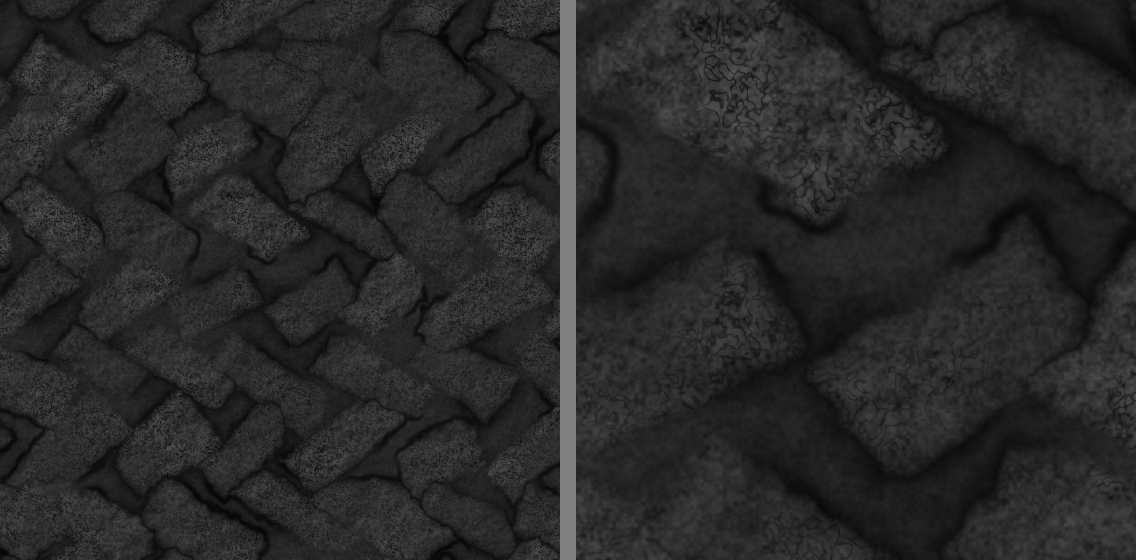
Left, the full canvas; right, a detail of the centre.
A three.js fragment shader for this texture:

```glsl
// Dark weathered stones bedded in earth, laid in a rough herringbone.
// Rows of chipped, warped boxes lean alternately right and left; their signed
// distances give the seams, and layered value noise gives relief, pits and grain.
#define ROWS 7.5
#define PITCH 1.25
#define LEAN 0.66
#define STONE_TONE 0.194
#define EARTH_TONE 0.158
#define SEAM_DEPTH 0.64
#define RELIEF 0.2
#define GRAIN 0.12
#define PITTING 0.1

varying vec2 vUv;

float hash(vec2 p) {
  vec3 q = fract(p.xyx * 0.1031);
  q += dot(q, q.yzx + 33.33);
  return fract((q.x + q.y) * q.z);
}

float noise(vec2 p) {
  vec2 i = floor(p), f = fract(p);
  f = f * f * (3.0 - 2.0 * f);
  return mix(mix(hash(i), hash(i + vec2(1, 0)), f.x),
             mix(hash(i + vec2(0, 1)), hash(i + vec2(1, 1)), f.x), f.y);
}

float fbm(vec2 p) {
  float sum = 0.0, amp = 0.5;
  for (int k = 0; k < 5; k++) {
    sum += amp * noise(p);
    p = mat2(1.6, 1.2, -1.2, 1.6) * p + 17.3;
    amp *= 0.5;
  }
  return sum;
}

mat2 rotation(float a) {
  return mat2(cos(a), -sin(a), sin(a), cos(a));
}

// Tapered rounded box with one corner struck off; negative inside.
float stoneDistance(vec2 q, vec2 id) {
  vec2 halfSize = vec2(mix(0.58, 0.92, hash(id + 3.1)), mix(0.27, 0.48, hash(id + 7.7)));
  q.y *= 1.0 + 0.6 * (hash(id + 11.3) - 0.5) * q.x;
  q.x += 0.7 * (hash(id + 15.9) - 0.5) * q.y;
  vec2 b = abs(q) - halfSize + 0.07;
  float box = length(max(b, 0.0)) + min(max(b.x, b.y), 0.0) - 0.07;
  vec2 corner = sign(vec2(hash(id + 19.2), hash(id + 23.8)) - 0.5);
  float chip = dot(q * corner, vec2(0.6, 0.8)) - mix(0.42, 0.68, hash(id + 27.4));
  return max(box, chip);
}

// Returns depth inside the nearest stone, depth inside the next, and its id.
vec4 stones(vec2 p) {
  vec4 found = vec4(-9.0, -9.0, 0.0, 0.0);
  float baseRow = floor(p.y);
  for (int j = -2; j <= 2; j++) {
    float row = baseRow + float(j);
    float shift = 0.5 * row + hash(vec2(row, 41.0));
    float baseCol = floor(p.x / PITCH + shift);
    float side = mod(row, 2.0) < 0.5 ? 1.0 : -1.0;
    for (int i = -1; i <= 1; i++) {
      vec2 id = vec2(baseCol + float(i), row);
      vec2 jitter = 0.3 * (vec2(hash(id + 31.6), hash(id + 35.2)) - 0.5);
      vec2 centre = (id + 0.5 + jitter - vec2(shift, 0.0)) * vec2(PITCH, 1.0);
      float angle = side * LEAN + 0.4 * (hash(id + 39.5) - 0.5);
      float depth = -stoneDistance(rotation(-angle) * (centre - p), id);
      if (depth > found.x) found = vec4(depth, found.x, id);
      else found.y = max(found.y, depth);
    }
  }
  return found;
}

void main() {
  vec2 p = vUv * ROWS;

  // Broken outlines from coarse and fine warping.
  vec2 warp = vec2(fbm(p * 1.4), fbm(p * 1.4 + 53.0)) - 0.48;
  vec2 ragged = vec2(noise(p * 11.0), noise(p * 11.0 + 71.0)) - 0.5;
  vec4 stone = stones(p + 0.26 * warp + 0.06 * ragged);
  float edge = min(stone.x, stone.x - stone.y);

  // Some stones stand clear, others are half covered with earth.
  float patches = fbm(p * 1.5 + 91.0);
  float bared = mix(0.4, 1.1, hash(stone.zw + 47.1));
  bared *= smoothstep(-0.04, 0.07, stone.x) * mix(0.6, 1.1, smoothstep(0.3, 0.6, patches));
  float tone = mix(EARTH_TONE, STONE_TONE, bared);

  // Light from the upper left over the rough surface.
  vec2 toLight = vec2(-0.03, 0.04);
  float slope = fbm(p * 5.0) - fbm((p + toLight) * 5.0);
  tone += RELIEF * slope * (0.5 + 0.7 * bared);
  tone += 0.03 * (fbm(p * 2.6 + 29.0) - 0.48);

  // Fine grain, and crinkled pits gathered in patches on the stone.
  float grain = 0.5 * noise(p * 36.0) + 0.5 * noise(p * 61.0 + 13.0) - 0.5;
  tone += GRAIN * grain * (0.55 + 0.6 * bared);
  float crinkle = abs(noise(p * 27.0 + 3.0 * ragged) + 0.6 * noise(p * 54.0) - 0.8);
  float rough = mix(0.25, 1.0, smoothstep(0.38, 0.6, fbm(p * 2.2 + 67.0)));
  tone -= PITTING * (0.15 + bared) * rough * (smoothstep(0.25, 0.0, crinkle) - 0.42);

  // Soft occlusion beside the stones, with a few open black gaps.
  float shade = edge > 0.0 ? exp(-edge * 17.0) : exp(edge * 8.0);
  float open = smoothstep(0.28, 0.72, noise(p * 1.4 + 5.0));
  tone *= 1.0 - SEAM_DEPTH * shade * mix(0.22, 1.0, open);
  float gap = smoothstep(0.06, 0.0, abs(edge + 0.03)) * smoothstep(0.52, 0.78, noise(p * 2.3 + 83.0));
  tone *= 1.0 - 0.6 * gap;

  gl_FragColor = vec4(vec3(max(tone, 0.015)), 1.0);
}
```
